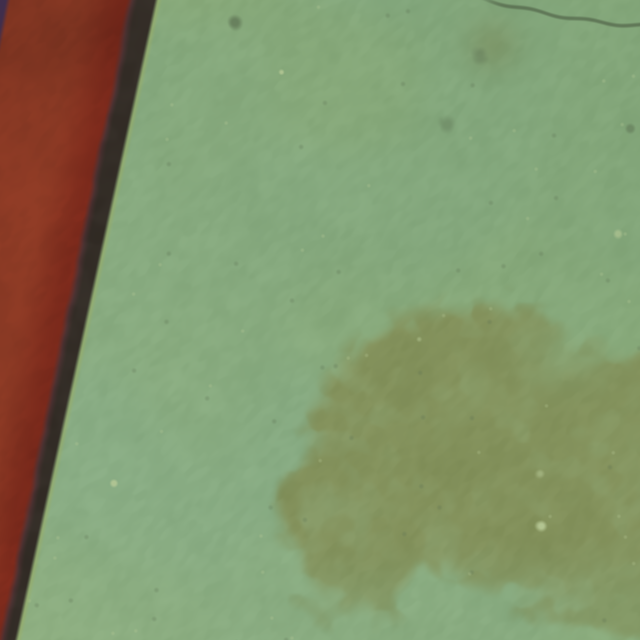
Give the GLSL for this texture, as a Shadertoy shader.

```glsl
// Weathered green painted board with a brown stain, beside a dark seam and a red strip.

const vec3 GREEN_TOP   = vec3(0.505, 0.645, 0.475);
const vec3 GREEN_LOW   = vec3(0.555, 0.685, 0.510);
const vec3 STAIN_COLOR = vec3(0.515, 0.570, 0.360);
const vec3 RED_LIGHT   = vec3(0.555, 0.230, 0.145);
const vec3 RED_DEEP    = vec3(0.480, 0.150, 0.100);
const vec3 SEAM_COLOR  = vec3(0.200, 0.175, 0.150);
const vec3 SEAM_FRINGE = vec3(0.310, 0.195, 0.200);
const vec3 RIM_LIGHT   = vec3(0.600, 0.680, 0.400);
const vec3 CORNER_BLUE = vec3(0.250, 0.180, 0.300);
const vec3 FLECK_COLOR = vec3(0.720, 0.790, 0.590);
const vec3 DIRT_COLOR  = vec3(0.360, 0.440, 0.320);

const float SEAM_BASE  = 0.026;  // right side of the seam at the bottom
const float SEAM_SLOPE = 0.219;
const float GRAIN      = 0.022;
const float STAIN_SOFT = 0.022;

// Stain lobes: centre, radii
const vec4 LOBES[4] = vec4[4](
    vec4(0.755, 0.310, 0.265, 0.220), vec4(0.560, 0.180, 0.112, 0.140),
    vec4(0.964, 0.232, 0.195, 0.234), vec4(0.612, 0.385, 0.105, 0.105));

// Marks: centre, radius, strength (positive is pale, negative is dirt)
const vec4 MARKS[10] = vec4[10](
    vec4(0.846, 0.178, 0.0085, 0.9), vec4(0.844, 0.260, 0.0080, 0.5),
    vec4(0.178, 0.245, 0.0060, 0.8), vec4(0.440, 0.887, 0.0050, 0.8),
    vec4(0.966, 0.635, 0.0070, 0.6), vec4(0.655, 0.470, 0.0055, 0.5),
    vec4(0.367, 0.965, 0.0110, -0.7), vec4(0.700, 0.807, 0.0130, -0.35),
    vec4(0.750, 0.915, 0.0130, -0.4), vec4(0.985, 0.799, 0.0070, -0.5));

vec3 hash3(vec2 p) {
    vec3 q = fract(vec3(p.xyx) * vec3(0.1031, 0.1030, 0.0973));
    q += dot(q, q.yxz + 33.33);
    return fract((q.xxy + q.yzz) * q.zyx);
}

// Smooth cellular noise: each jittered cell point spreads its own value
float cellNoise(vec2 p) {
    vec2 cell = floor(p);
    float sum = 0.0, weight = 0.0;
    for (int j = -1; j <= 1; j++)
    for (int i = -1; i <= 1; i++) {
        vec2 id = cell + vec2(i, j);
        vec3 h = hash3(id + 50.0);
        vec2 d = id + h.xy - p;
        float w = exp(-5.0 * dot(d, d));
        sum += w * h.z;
        weight += w;
    }
    return sum / weight - 0.5;
}

// Sparse round flecks, one possible per cell
float flecks(vec2 p, float scale, float density) {
    vec2 q = p * scale;
    vec3 h = hash3(floor(q) + 170.0);
    float d = length(fract(q) - 0.25 - 0.5 * h.xy);
    return step(h.z, density) * smoothstep(0.22, 0.02, d);
}

float stainMask(vec2 p, float rough) {
    float d = 1.0;
    for (int i = 0; i < 4; i++) {
        vec2 r = LOBES[i].zw;
        d = min(d, (length((p - LOBES[i].xy) / r) - 1.0) * min(r.x, r.y));
    }
    return smoothstep(STAIN_SOFT, -STAIN_SOFT, d + rough);
}

void mainImage(out vec4 fragColor, in vec2 fragCoord) {
    vec2 uv = fragCoord / iResolution.xy;
    float px = 1.0 / iResolution.x;

    // Noise layers; the fine grain runs along a rising diagonal
    vec2 diag = vec2(uv.x + uv.y, uv.y - uv.x) * 0.7071;
    float broad  = cellNoise(uv * 5.0);
    float medium = cellNoise(uv * 17.0 + 7.0);
    float small  = cellNoise(uv * 42.0 + 3.0);
    float grain  = cellNoise(diag * vec2(55.0, 110.0));

    // Green paint, paler towards the lower left
    float light = clamp(0.72 - 0.48 * uv.y - 0.45 * (uv.x - 0.5), 0.0, 1.0);
    vec3 col = mix(GREEN_TOP, GREEN_LOW, light);
    col += broad * vec3(0.020, 0.006, -0.030) + medium * 0.012;

    // Stain with ragged rim and worn, greener patches
    float stain = stainMask(uv, broad * 0.025 + medium * 0.035 + small * 0.025);
    float notch = exp(-dot((uv - vec2(0.89, 0.46)) * vec2(14.0, 16.0), (uv - vec2(0.89, 0.46)) * vec2(14.0, 16.0)));
    float worn = 0.45 * notch + 0.35 * smoothstep(0.17, 0.04, uv.y) + 0.28 * max(medium + small, 0.0);
    col = mix(col, STAIN_COLOR + 0.025 * medium, stain * (1.0 - clamp(worn, 0.0, 0.8)));
    float smudge = exp(-600.0 * dot(uv - vec2(0.77, 0.93), uv - vec2(0.77, 0.93)));
    col = mix(col, STAIN_COLOR * 0.93, 0.4 * smudge);

    // Surface grain, scattered flecks and single marks
    col += GRAIN * grain + 0.012 * small;
    col = mix(col, FLECK_COLOR, 0.3 * flecks(diag, 48.0, 0.025));
    col = mix(col, DIRT_COLOR, 0.28 * flecks(uv + 0.3, 38.0, 0.035));
    for (int i = 0; i < 10; i++) {
        vec4 m = MARKS[i];
        float spot = smoothstep(1.25, 0.25, length(uv - m.xy) / m.z + small * 0.6);
        col = mix(col, m.w > 0.0 ? FLECK_COLOR : DIRT_COLOR, spot * abs(m.w));
    }

    // Hairline crack sloping off the top right
    float crackY = 0.96 + 0.04 * pow(max(1.0 - uv.x, 0.0) / 0.24, 1.5) + 0.002 * sin(uv.x * 70.0);
    float crack = smoothstep(0.0035 + px, 0.0005, abs(uv.y - crackY)) * smoothstep(0.73, 0.79, uv.x);
    col = mix(col, DIRT_COLOR * 0.85, 0.65 * crack);

    // Red strip, deeper beside the seam
    float seamRight = SEAM_BASE + SEAM_SLOPE * uv.y;
    float seamLeft = seamRight - mix(0.024, 0.042, uv.y) + 0.004 * medium + 0.002 * small;
    vec3 red = mix(RED_LIGHT, RED_DEEP, 0.8 * smoothstep(0.085, 0.0, seamLeft - uv.x));
    red *= 1.0 - 0.10 * smoothstep(0.75, 1.0, uv.y) + 0.10 * broad + 0.07 * medium + 0.05 * grain;
    red = mix(red, CORNER_BLUE, smoothstep(0.005, -0.005, uv.x - 0.2 * (uv.y - 0.935)));

    // Seam with a soft purple left side and a thin lit rim on the right
    float inSeam = smoothstep(-0.006, 0.006, uv.x - seamLeft);
    vec3 seam = mix(SEAM_FRINGE, SEAM_COLOR, smoothstep(0.0, 0.014, uv.x - seamLeft));
    vec3 strip = mix(red, seam + 0.025 * small, inSeam);
    float gap = uv.x - seamRight;
    col = mix(col, RIM_LIGHT, 0.55 * smoothstep(0.008, 0.0, abs(gap - 0.002)));
    col = mix(strip, col, smoothstep(-0.003 - px, 0.002 + px, gap));

    fragColor = vec4(clamp(col, 0.0, 1.0), 1.0);
}
```
